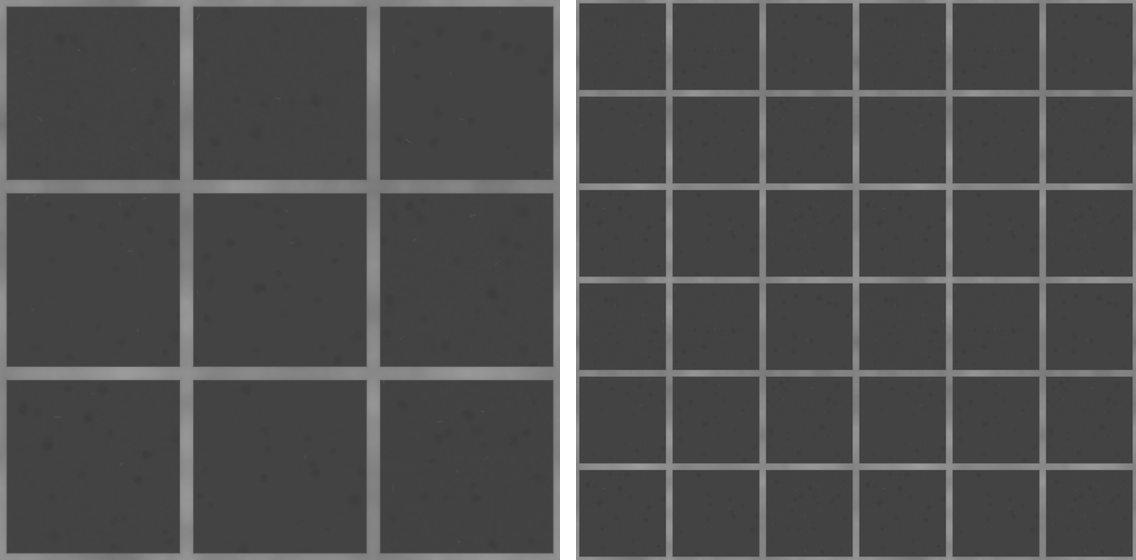
Left: one tile. Right: repeated 2 by 2.
Write a Shadertoy shader that draws this pattern.

```glsl
// Square charcoal tiles on a regular grid with mottled pale grout.
// A box distance separates tile from grout; wrapping noise clouds the grout,
// and wrapping scatter grids add faint smudges and tiny scratches to the tiles.

const float TILES = 3.0;             // repeats across and down
const float HALF_TILE = 0.463;       // half side of a tile, in grid cells
const float EDGE_WIDTH = 0.004;      // darker rim between tile and grout
const vec3 TILE_COLOR = vec3(0.262);
const vec3 EDGE_COLOR = vec3(0.33);
const vec3 GROUT_COLOR = vec3(0.532);
const float GROUT_MOTTLE = 0.20;
const float GROUT_SHADE = 0.07;      // darkening of grout beside the tiles
const float TILE_VARIATION = 0.004;
const float SMUDGE_GRID = 24.0;
const float SMUDGE_CHANCE = 0.34;
const float SMUDGE_DEPTH = 0.022;
const float SCRATCH_GRID = 18.0;
const float SCRATCH_CHANCE = 0.16;
const float SCRATCH_LIGHT = 0.05;

float hash(vec2 p, float seed) {
    vec3 q = fract(vec3(p.xyx + seed * 7.31) * vec3(0.1031, 0.1030, 0.0973));
    q += dot(q, q.yzx + 33.33);
    return fract((q.x + q.y) * q.z);
}

// Value noise that repeats every 'period' lattice cells
float wrapNoise(vec2 p, float period, float seed) {
    vec2 i = floor(p), f = fract(p);
    f = f * f * (3.0 - 2.0 * f);
    vec2 a = mod(i, period), b = mod(i + 1.0, period);
    return mix(mix(hash(a, seed), hash(vec2(b.x, a.y), seed), f.x),
               mix(hash(vec2(a.x, b.y), seed), hash(b, seed), f.x), f.y);
}

float wrapFbm(vec2 uv, float period, float seed) {
    float sum = 0.0, weight = 0.5;
    for (int k = 0; k < 4; k++) {
        sum += weight * wrapNoise(uv * period, period, seed + float(k));
        period *= 2.0;
        weight *= 0.5;
    }
    return sum / 0.9375;
}

// Soft irregular spots, at most one per scatter cell
float smudges(vec2 uv) {
    vec2 p = uv * SMUDGE_GRID, base = floor(p);
    float warp = wrapFbm(uv, 64.0, 21.0) - 0.5;
    float amount = 0.0;
    for (int y = -1; y <= 1; y++)
    for (int x = -1; x <= 1; x++) {
        vec2 cell = base + vec2(x, y), id = mod(cell, SMUDGE_GRID);
        float present = step(hash(id, 1.0), SMUDGE_CHANCE);
        vec2 center = cell + vec2(hash(id, 2.0), hash(id, 3.0));
        float radius = mix(0.18, 0.38, hash(id, 4.0));
        float d = length(p - center) + 0.35 * warp;
        float spot = 1.0 - smoothstep(0.15 * radius, radius, d);
        amount = max(amount, present * spot * mix(0.35, 1.0, hash(id, 5.0)));
    }
    return amount;
}

// Short pale line segments at random angles
float scratches(vec2 uv, float pixel) {
    vec2 p = uv * SCRATCH_GRID, base = floor(p);
    float aa = pixel * SCRATCH_GRID, amount = 0.0;
    for (int y = -1; y <= 1; y++)
    for (int x = -1; x <= 1; x++) {
        vec2 cell = base + vec2(x, y), id = mod(cell, SCRATCH_GRID);
        float present = step(hash(id, 11.0), SCRATCH_CHANCE);
        vec2 q = p - cell - vec2(hash(id, 12.0), hash(id, 13.0));
        float angle = 3.14159 * hash(id, 14.0);
        vec2 dir = vec2(cos(angle), sin(angle));
        float reach = mix(0.02, 0.09, hash(id, 15.0));
        float d = length(q - dir * clamp(dot(q, dir), -reach, reach));
        float line = 1.0 - smoothstep(0.0, 0.02 + aa, d);
        amount = max(amount, present * line * mix(0.3, 1.0, hash(id, 16.0)));
    }
    return amount;
}

void mainImage(out vec4 fragColor, in vec2 fragCoord) {
    vec2 uv = fragCoord / iResolution.xy;
    float pixel = 1.0 / min(iResolution.x, iResolution.y);

    // Signed distance to the tile: negative inside, positive in the grout
    vec2 grid = uv * TILES;
    vec2 local = abs(fract(grid) - 0.5);
    float dist = max(local.x, local.y) - HALF_TILE;
    float aa = 0.5 * pixel * TILES;

    // Grout: broad clouds, fine grain and contact shade
    float cloud = wrapFbm(uv, 9.0, 31.0) - 0.5;
    float grain = wrapNoise(uv * 192.0, 192.0, 41.0) - 0.5;
    vec3 grout = GROUT_COLOR + GROUT_MOTTLE * cloud + 0.008 * grain;
    grout *= 1.0 - GROUT_SHADE * exp(-max(dist, 0.0) / 0.010);

    // Tile: slight tone per repeat, smudges and scratches
    float tone = hash(mod(floor(grid), TILES), 51.0) - 0.5;
    vec3 tile = TILE_COLOR + TILE_VARIATION * tone + 0.004 * grain;
    tile -= SMUDGE_DEPTH * smudges(uv);
    tile += SCRATCH_LIGHT * scratches(uv, pixel);

    // Layer tile, rim and grout
    vec3 color = mix(tile, EDGE_COLOR, smoothstep(-aa, aa, dist + 0.5 * EDGE_WIDTH));
    color = mix(color, grout, smoothstep(-aa, aa, dist - 0.5 * EDGE_WIDTH));
    fragColor = vec4(color, 1.0);
}
```
